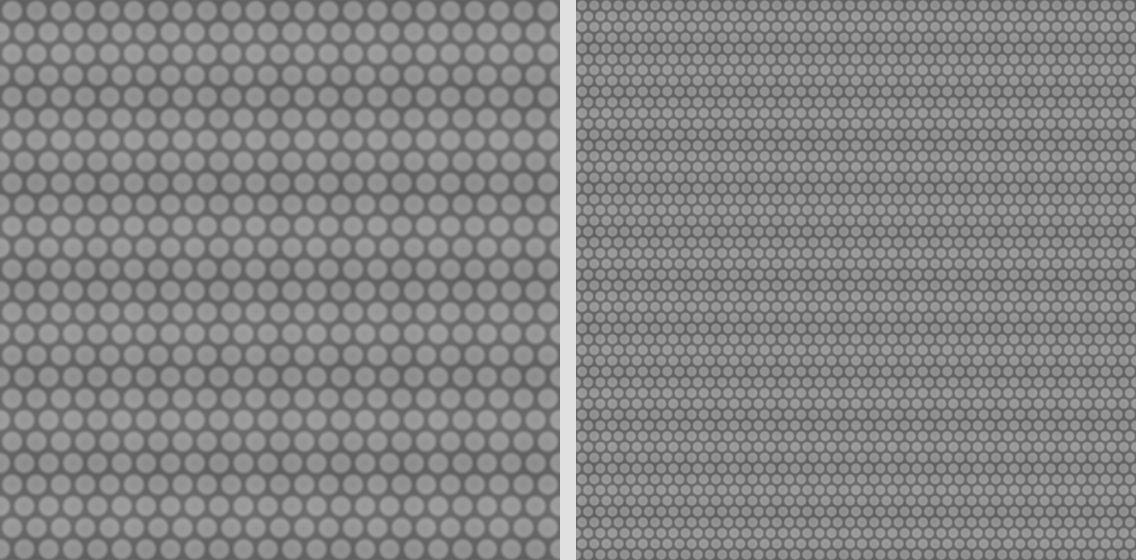
Left: one tile. Right: repeated 2 by 2.
Give the GLSL for this pattern, as a WebGL 2 fragment shader.

```glsl
#version 300 es
precision highp float;

#define COLUMNS 23.0
#define ROWS 26.0
#define DOT_INNER 0.30
#define DOT_OUTER 0.51
#define GAP_GRAY 0.40
#define DOT_GRAY 0.595
#define CENTER_DIP 0.028
#define BANDS_ACROSS 9.0
#define BANDS_DOWN 6.0
#define BAND_X_DEPTH 0.008
#define BAND_Y_DEPTH 0.019

uniform vec2 u_resolution;
out vec4 fragColor;

const float TAU = 6.2831853;

// Distance to the nearest point of a rectangular lattice
float latticeDistance(vec2 p, vec2 origin, vec2 period) {
    vec2 q = p - origin;
    return length(q - period * round(q / period));
}

// Distance to the nearest dot center, in column pitches
float dotDistance(vec2 uv) {
    float rowStep = COLUMNS / ROWS;
    vec2 p = uv * COLUMNS;
    vec2 period = vec2(1.0, 2.0 * rowStep);
    float evenRows = latticeDistance(p, vec2(0.0, 0.5 * rowStep), period);
    float oddRows = latticeDistance(p, vec2(0.5, 1.5 * rowStep), period);
    return min(evenRows, oddRows);
}

// Broad tonal waves, whole periods on both axes
float bandShade(vec2 uv) {
    return BAND_X_DEPTH * cos(TAU * BANDS_ACROSS * uv.x)
         - BAND_Y_DEPTH * cos(TAU * BANDS_DOWN * uv.y);
}

void main() {
    vec2 uv = gl_FragCoord.xy / u_resolution;
    float d = dotDistance(uv);

    // Soft raised dot with a slightly sunken center
    float dotMask = 1.0 - smoothstep(DOT_INNER, DOT_OUTER, d);
    float centerDip = CENTER_DIP * (1.0 - smoothstep(0.0, DOT_INNER, d));
    float gray = mix(GAP_GRAY, DOT_GRAY, dotMask) - centerDip + bandShade(uv);

    fragColor = vec4(vec3(gray), 1.0);
}
```
